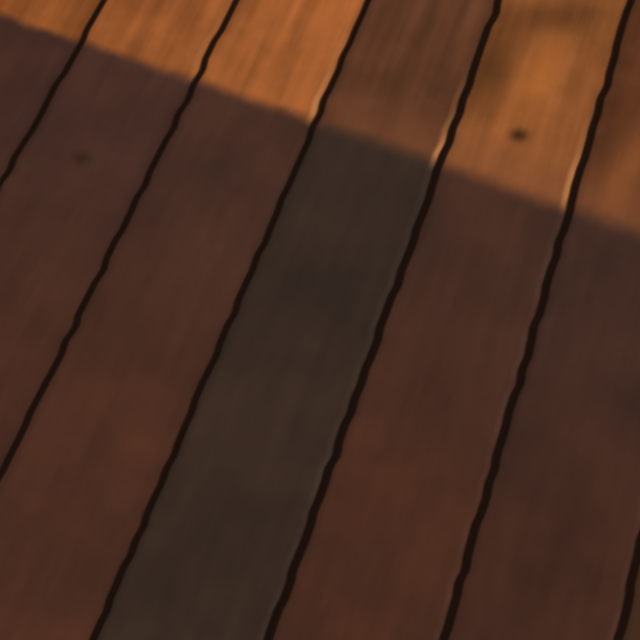
This texture is drawn by a Shadertoy shader. Its source:

```glsl
float hash(vec2 p) {
    return fract(sin(dot(p, vec2(127.1, 311.7))) * 43758.5453);
}

float noise(vec2 p) {
    vec2 cell = floor(p), f = fract(p);
    f = f * f * (3.0 - 2.0 * f);
    return mix(mix(hash(cell), hash(cell + vec2(1, 0)), f.x),
               mix(hash(cell + vec2(0, 1)), hash(cell + vec2(1, 1)), f.x), f.y);
}

float fbm(vec2 p) {
    float sum = 0.0, weight = 0.5;
    for (int i = 0; i < 4; i++) {
        sum += weight * noise(p);
        p = p * 2.03 + 17.0;
        weight *= 0.5;
    }
    return sum / 0.9375;
}

// Soft elliptical spot, leaning with the boards
float spot(vec2 uv, vec2 center, vec2 radius, float lean) {
    vec2 d = uv - center;
    d.x -= lean * d.y;
    d /= radius;
    return exp(-dot(d, d));
}

// Board coordinate: seams fall on whole numbers
float boardCoord(vec2 uv, float spacing) {
    return (uv.x - mix(-0.401, 0.163, uv.y)) / spacing;
}

vec3 shadeTone(int board) {
    vec3 tones[7] = vec3[7](
        vec3(0.265, 0.170, 0.138), vec3(0.275, 0.178, 0.145),
        vec3(0.278, 0.180, 0.142), vec3(0.215, 0.165, 0.137),
        vec3(0.275, 0.177, 0.138), vec3(0.255, 0.170, 0.138),
        vec3(0.240, 0.175, 0.130));
    return tones[clamp(board + 1, 0, 6)];
}

vec3 sunTone(int board) {
    vec3 tones[7] = vec3[7](
        vec3(0.53, 0.30, 0.15), vec3(0.58, 0.33, 0.17),
        vec3(0.61, 0.35, 0.18), vec3(0.36, 0.22, 0.145),
        vec3(0.54, 0.32, 0.17), vec3(0.37, 0.215, 0.13),
        vec3(0.37, 0.21, 0.13));
    return tones[clamp(board + 1, 0, 6)];
}

vec3 shadedWood(vec2 uv, vec2 grain, int board, float depth) {
    vec3 col = shadeTone(board);
    float red = smoothstep(0.1, 0.6, depth) * (board == 2 ? 0.25 : 1.0);
    col += red * vec3(0.014, -0.004, -0.012);
    float mottle = fbm(uv * vec2(9.0, 11.0) + float(board) * 7.0) - 0.5;
    float fiber = fbm(grain * vec2(14.0, 9.0)) - 0.5;
    col *= 1.0 + 0.20 * mottle + 0.12 * fiber;
    col += vec3(0.025, 0.004, -0.004) * mottle;
    return col * (1.0 - 0.22 * spot(uv, vec2(0.128, 0.753), vec2(0.014, 0.010), 0.0));
}

vec3 sunlitWood(vec2 uv, vec2 grain, int board, float depth) {
    vec3 col = sunTone(board);
    float streak = fbm(grain * vec2(9.0, 5.0)) - 0.5;
    float swirl = fbm(uv * vec2(18.0, 24.0) + 3.0) - 0.5;
    col *= 1.0 + 0.32 * streak + 0.22 * swirl;
    // Rosy worn band beside the shadow
    float rosy = smoothstep(-0.11, -0.01, depth) * smoothstep(0.48, 0.65, uv.x);
    col = mix(col, vec3(0.52, 0.31, 0.20), 0.5 * rosy);
    // Patches of dappled light
    if (board == 3) {
        col *= 1.0 - 0.35 * spot(uv, vec2(0.765, 0.900), vec2(0.035, 0.075), 0.4);
        col *= 1.0 - 0.25 * spot(uv, vec2(0.870, 0.975), vec2(0.080, 0.025), 0.0);
        col += vec3(0.13, 0.07, 0.02) * spot(uv, vec2(0.840, 0.875), vec2(0.030, 0.070), 0.4);
        col *= 1.0 - 0.50 * spot(uv, vec2(0.811, 0.789), vec2(0.014, 0.010), 0.0);
    }
    if (board == 4)
        col += vec3(0.10, 0.06, 0.02) * spot(uv, vec2(0.985, 0.740), vec2(0.035, 0.060), 0.3);
    return col;
}

void mainImage(out vec4 fragColor, in vec2 fragCoord) {
    vec2 uv = fragCoord / iResolution.xy;
    float spacing = mix(0.2735, 0.2057, uv.y);
    float p = boardCoord(uv, spacing);
    int board = int(floor(p));
    float seam = floor(p + 0.5);
    vec2 grain = vec2(p + floor(p) * 5.3, uv.y);

    // Shadow boundary, softer toward the right
    float depth = 0.977 - 0.34 * uv.x - uv.y;
    float ragged = depth + 0.012 * (fbm(uv * 28.0) - 0.5);
    float blur = mix(0.010, 0.022, uv.x);
    float sun = 1.0 - smoothstep(-blur, blur, ragged);

    vec3 col = mix(shadedWood(uv, grain, board, depth),
                   sunlitWood(uv, grain, board, depth), sun);

    // Bevels on the left side of the seams
    float wobble = 0.004 * (noise(vec2(seam * 9.0, uv.y * 45.0)) - 0.5);
    float side = (p - seam) * spacing * 0.9 + wobble;
    float bevel = smoothstep(-0.019, -0.010, side) * (1.0 - smoothstep(-0.008, -0.003, side));
    float worn = 0.45 + 0.55 * noise(vec2(seam * 4.0, uv.y * 30.0));
    float rightSeams = smoothstep(2.5, 3.0, seam);
    float glint = smoothstep(-0.20, -0.01, depth) * smoothstep(0.5, 1.5, seam);
    col = mix(col, vec3(0.80, 0.53, 0.32), bevel * sun * glint * worn * 0.9);
    col += bevel * (1.0 - sun) * worn * mix(0.012, 0.050, rightSeams) * vec3(1.0, 0.8, 0.65);

    // Dark seams with a soft shoulder
    float halfWidth = mix(0.0055, 0.0042, uv.y) + 0.001 * rightSeams;
    float gap = 1.0 - smoothstep(halfWidth - 0.003, halfWidth + 0.003, abs(side));
    float shoulder = exp(-side * side / 0.00012);
    col *= 1.0 - 0.18 * shoulder;
    col = mix(col, vec3(0.095, 0.055, 0.038), gap * 0.92);

    fragColor = vec4(clamp(col, 0.0, 1.0), 1.0);
}
```
